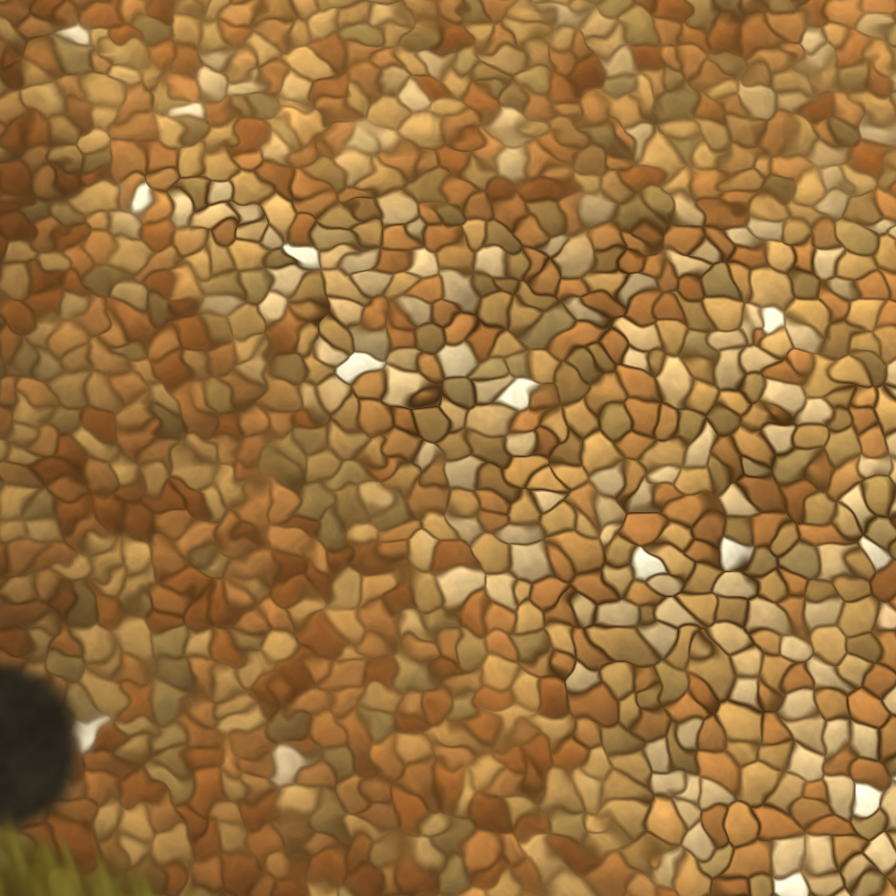
Write a WebGL 2 fragment shader that draws this texture.

```glsl
#version 300 es
precision highp float;
// Ochre gravel under shallow water: jittered cells with a stretched, rotated
// metric give each pebble a shape; exponential weights blend their tints.
// A crisp, paler diagonal bank lies between two softer, rustier areas.
uniform vec2 u_resolution;
out vec4 fragColor;

#define DENSITY 29.0      // pebbles across the canvas
#define JITTER 0.84       // scatter of pebble centres
#define STRETCH 0.38      // largest elongation
#define RELIEF 0.30       // slope shading of a pebble
#define GAP_WIDTH 0.30    // shadow width between pebbles
#define SOFT_BLEND 9.0    // blend sharpness in rippled water
#define CRISP_BLEND 26.0  // blend sharpness on the bank
#define MOTTLE 0.16       // surface grain strength
#define LIGHT vec2(-0.35, 0.94)

const vec3 RUST  = vec3(0.57, 0.35, 0.16);
const vec3 OCHRE = vec3(0.70, 0.48, 0.25);
const vec3 SAND  = vec3(0.76, 0.59, 0.33);
const vec3 PALE  = vec3(0.82, 0.70, 0.49);
const vec3 OLIVE = vec3(0.56, 0.46, 0.26);
const vec3 CHALK = vec3(0.91, 0.87, 0.74);
const vec3 SHADE = vec3(0.26, 0.17, 0.06);

vec3 hash3(vec2 cell) {
  uvec3 v = uvec3(ivec3(cell.x, cell.y, cell.x + cell.y) + 4096);
  v = v * 1664525u + 1013904223u;
  v.x += v.y * v.z; v.y += v.z * v.x; v.z += v.x * v.y;
  v ^= v >> 16u;
  v.x += v.y * v.z; v.y += v.z * v.x; v.z += v.x * v.y;
  return vec3(v >> 8u) / 16777216.0;
}

float noise(vec2 x) {
  vec2 i = floor(x), f = fract(x);
  f = f * f * (3.0 - 2.0 * f);
  vec2 e = vec2(1.0, 0.0);
  return mix(mix(hash3(i).x, hash3(i + e).x, f.x),
             mix(hash3(i + e.yx).x, hash3(i + e.xx).x, f.x), f.y);
}

float fbm(vec2 x) {
  return 0.55 * noise(x) + 0.3 * noise(x * 2.1 + 17.0) + 0.15 * noise(x * 4.3 + 41.0);
}

// Tint of one pebble; bias moves it from rusty to pale.
vec3 pebbleTint(vec3 h, float bias) {
  float t = h.x + bias;
  vec3 c = mix(RUST, OCHRE, smoothstep(0.0, 0.32, t));
  c = mix(c, SAND, smoothstep(0.35, 0.65, t));
  c = mix(c, PALE, smoothstep(0.72, 1.0, t));
  c = mix(c, OLIVE, 0.75 * smoothstep(0.78, 0.9, h.y));
  c = mix(c, CHALK, smoothstep(0.975, 0.99, h.z));
  return c * (0.90 + 0.2 * h.z);
}

// Pebble colour in rgb, distance to the nearest gap in a.
vec4 pebbles(vec2 q, float crisp, float bias) {
  vec2 base = floor(q);
  float blend = mix(SOFT_BLEND, CRISP_BLEND, crisp);
  float near = 9.0, next = 9.0, total = 0.0;
  vec3 sum = vec3(0.0);
  for (int j = -2; j <= 2; j++)
  for (int i = -2; i <= 2; i++) {
    vec2 cell = base + vec2(i, j);
    vec3 place = hash3(cell), look = hash3(cell + 517.0);
    vec2 off = q - cell - 0.5 - JITTER * (place.xy - 0.5);
    float angle = -0.75 + 2.6 * (place.z - 0.5);
    vec2 axis = vec2(cos(angle), sin(angle));
    float stretch = 1.0 + STRETCH * look.y;
    vec2 local = vec2(dot(off, axis) / stretch, dot(off, vec2(-axis.y, axis.x)) * stretch);
    float d = length(local) / mix(0.78, 1.25, look.z * look.x + 0.3 * place.x);
    next = min(next, max(near, d));
    near = min(near, d);
    float w = exp(-blend * d);
    vec3 tint = pebbleTint(hash3(cell + 1291.0), bias);
    sum += w * tint * (1.0 + RELIEF * clamp(dot(off, LIGHT), -0.7, 0.7));
    total += w;
  }
  return vec4(sum / total, next - near);
}

void main() {
  vec2 p = gl_FragCoord.xy / u_resolution;
  float drift = fbm(p * 6.0) - 0.5;

  // The bank: right of a falling diagonal, below a nearly level line.
  float diagonal = dot(p - vec2(0.17, 0.80), vec2(0.81, 0.587));
  float level = 0.81 - 0.06 * p.x - p.y;
  float crisp = smoothstep(-0.03, 0.05, min(diagonal, level) + 0.09 * drift);
  float lowerLeft = smoothstep(0.04, -0.12, diagonal);

  // Pebbles shrink towards the top; ripples bend their outlines.
  vec2 q = DENSITY * vec2(p.x * (1.0 + 0.08 * p.y), p.y * (1.0 + 0.13 * p.y));
  vec2 ripple = vec2(noise(q * 1.7), noise(q * 1.7 + 73.0)) - 0.5;
  q += ripple * mix(0.50, 0.32, crisp);
  float bias = mix(-0.05, 0.14, crisp) - 0.13 * lowerLeft + 0.25 * drift;
  vec4 stone = pebbles(q, crisp, bias);

  // Shadowed gaps, deep on the bank and faint under ripples.
  float width = GAP_WIDTH * mix(1.4, 1.0, crisp);
  float gap = 1.0 - smoothstep(-0.06, width, stone.a);
  float depth = mix(0.50, 0.88, crisp) * (0.65 + 0.6 * noise(q * 0.8 + 29.0));
  vec3 color = mix(stone.rgb, SHADE, clamp(gap * depth, 0.0, 0.95));

  // Surface grain and slow changes of light.
  color *= 1.0 + MOTTLE * (fbm(q * 3.2 + 11.0) - 0.5);
  color *= 1.02 + 0.25 * drift - 0.08 * lowerLeft;
  color *= mix(0.88, 1.0, smoothstep(0.0, 0.16, p.x));

  // Dark boulder and mossy tuft in the lower left corner.
  float boulder = length((p - vec2(-0.01, 0.165)) / vec2(0.098, 0.098)) + 0.3 * drift;
  vec3 rock = vec3(0.17, 0.15, 0.11) * (0.8 + 0.4 * fbm(p * 40.0));
  color = mix(color, rock, 1.0 - smoothstep(0.82, 1.08, boulder));
  float blades = noise(vec2(p.x * 90.0 + p.y * 25.0, p.y * 22.0));
  float tuft = smoothstep(0.02, -0.03, p.y - 0.065 + 0.45 * p.x - 0.04 * blades);
  color = mix(color, mix(vec3(0.27, 0.22, 0.07), vec3(0.47, 0.43, 0.15), blades), 0.85 * tuft);

  fragColor = vec4(clamp(color, 0.0, 1.0), 1.0);
}
```
